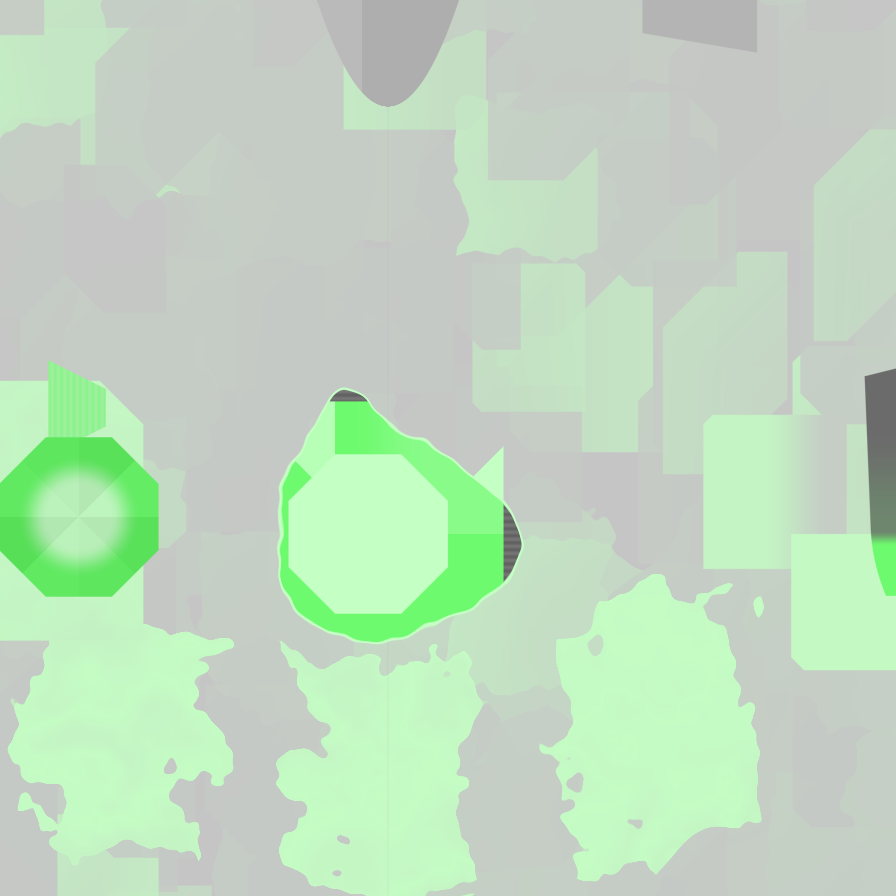
Reproduce this background procedurally as a WebGL 1 fragment shader.

```glsl
precision highp float;
// Pale green torn shards over grey, with two faceted octagons and dark slivers.

uniform vec2 u_resolution;

const vec3 GREY = vec3(0.772, 0.768, 0.772);
const vec3 PALE = vec3(0.768, 1.0, 0.768);
const vec3 VIVID = vec3(0.43, 0.98, 0.43);
const vec3 RIM = vec3(0.37, 0.90, 0.37);
const vec3 DARK = vec3(0.42, 0.42, 0.42);
const vec2 GEM_CENTER = vec2(0.411, 0.404);
const vec2 RING_CENTER = vec2(0.088, 0.423);
const float OCTAGON_RADIUS = 0.089;
const float BRIGHT_CHANCE = 0.24;
const float PI = 3.14159265;

float hash(vec2 p) {
  return fract(sin(dot(p, vec2(127.1, 311.7))) * 43758.5);
}

vec2 gradientAt(vec2 cell) {
  float a = 2.0 * PI * hash(cell);
  return vec2(cos(a), sin(a));
}

float gradientNoise(vec2 p) {
  vec2 i = floor(p), f = fract(p);
  vec2 u = f * f * (3.0 - 2.0 * f), e = vec2(1.0, 0.0);
  float low = mix(dot(gradientAt(i), f), dot(gradientAt(i + e), f - e), u.x);
  float high = mix(dot(gradientAt(i + e.yx), f - e.yx),
                   dot(gradientAt(i + 1.0), f - 1.0), u.x);
  return mix(low, high, u.y);
}

float fill(float d) {
  float px = 0.8 / u_resolution.y;
  return 1.0 - smoothstep(-px, px, d);
}

float octagon(vec2 p) {
  vec2 q = abs(p);
  return max(max(q.x, q.y), (q.x + q.y) * 0.7071) - OCTAGON_RADIUS;
}

// Box whose two opposite corners are cut along a diagonal.
float cutBox(vec2 p, vec2 size, float side, float cut) {
  vec2 q = abs(p) - size;
  return max(max(q.x, q.y), abs(p.x + side * p.y) * 0.7071 - cut);
}

vec2 tear(vec2 p, float amount) {
  vec2 n = vec2(gradientNoise(p * 14.0), gradientNoise(p * 17.0 + 9.0));
  return p + amount * (n + 0.3 * gradientNoise(p * 55.0));
}

// Overlapping shards, one per cell, each with a folded gradient.
float scatterShards(vec2 p, float cells, float seed, float tint) {
  vec2 torn = tear(p, 0.035);
  for (int j = -1; j <= 1; j++) {
    for (int i = -1; i <= 1; i++) {
      vec2 cell = floor(p * cells) + vec2(float(i), float(j));
      vec2 key = cell + seed;
      vec2 jitter = vec2(hash(key), hash(key + 31.7));
      float shape = hash(key + 57.3), glow = hash(key + 83.9);
      vec2 q = mix(p, torn, step(0.62, shape)) * cells - cell - 0.2 - 0.6 * jitter;
      float side = glow * 9.0 - floor(glow * 9.0) < 0.5 ? -1.0 : 1.0;
      vec2 size = vec2(0.36 + 0.26 * shape, 0.48 + 0.38 * jitter.x);
      float d = cutBox(q, size, side, 0.42 + 0.4 * jitter.y) / cells;
      float bright = step(1.0 - BRIGHT_CHANCE, glow);
      float level = mix(0.02 + 0.2 * shape, 0.4 + 0.42 * jitter.y, bright);
      float fold = max(q.x * side, 0.7 * (q.y - q.x));
      level *= 0.75 + 0.4 * clamp(fold + 0.2, 0.0, 1.0);
      tint = mix(tint, level, 0.82 * fill(d));
    }
  }
  return tint;
}

// Large bright shards along the bottom, and plates at both sides.
float brightMasses(vec2 p, float tint) {
  vec2 torn = tear(p, 0.085);
  float crease = abs(gradientNoise(torn * 9.0));
  for (int k = 0; k < 3; k++) {
    float n = float(k);
    vec2 q = torn - vec2(0.13 + 0.3 * n, 0.19 - 0.05 * n * (2.0 - n));
    float d = cutBox(q, vec2(0.095, 0.145), n - 1.0 < 0.5 ? 1.0 : -1.0, 0.13);
    tint = mix(tint, 0.95 - 0.3 * crease, fill(d));
  }
  float left = cutBox(p - vec2(0.03, 0.43), vec2(0.13, 0.145), 1.0, 0.16);
  tint = mix(tint, 0.86 - 0.2 * crease, fill(left));
  float fade = smoothstep(0.93, 0.85, p.x);
  float right = cutBox(p - vec2(0.865, 0.451), vec2(0.08, 0.086), -1.0, 0.11);
  tint = mix(tint, 0.15 + 0.65 * fade, fill(right));
  float corner = cutBox(p - vec2(0.96, 0.328), vec2(0.077, 0.076), 1.0, 0.098);
  return mix(tint, 0.9, fill(corner));
}

vec3 darkSlivers(vec2 p, vec3 col) {
  float bowl = abs(p.x - 0.433) - 0.23 * sqrt(max(p.y - 0.881, 0.0));
  col = mix(col, GREY * (p.x < 0.404 ? 0.95 : 0.89), fill(bowl));
  float ledge = max(abs(p.x - 0.781) - 0.064, 0.963 - 0.17 * (p.x - 0.717) - p.y);
  col = mix(col, GREY * 0.92, fill(ledge));
  float edge = 0.965 + 0.04 * (0.58 - p.y) + 2.5 * pow(max(0.41 - p.y, 0.0), 2.0);
  float slab = max(edge - p.x, max(p.y - 0.58 - 0.25 * (p.x - 0.965), 0.335 - p.y));
  vec3 shade = mix(DARK, vec3(0.43, 0.52, 0.43), smoothstep(0.52, 0.42, p.y));
  return mix(col, mix(VIVID, shade, smoothstep(0.39, 0.408, p.y)), fill(slab));
}

vec3 ringOctagon(vec2 p, vec3 col) {
  float hatch = 0.5 + 0.5 * sin(p.x * 900.0);
  float panel = max(abs(p.x + 0.002) - 0.032, abs(p.y - 0.122) - 0.036 + 0.5 * p.x);
  col = mix(col, mix(PALE * 0.92, VIVID, 0.3 + 0.3 * hatch), fill(panel));
  float facet = cos(floor(atan(p.y, p.x) * 4.0 / PI) * 2.4);
  vec3 face = mix(vec3(0.72, 0.93, 0.72), RIM, smoothstep(0.035, 0.068, length(p)));
  return mix(col, face + 0.025 * facet, fill(octagon(p)));
}

vec3 collaredOctagon(vec2 p, vec3 col) {
  float a = atan(p.y, p.x);
  float reach = 0.118 + 0.045 * exp(-pow((a - 1.74) / 0.26, 2.0))
    + 0.05 * exp(-pow((a + 0.1) / 0.55, 2.0))
    - 0.022 * exp(-pow((abs(a) - PI) / 0.5, 2.0))
    + 0.008 * gradientNoise(p * 40.0);
  float collar = length(p) - reach;
  float spike = max(max(p.x - 0.151, 0.036 - p.y), p.y - p.x + 0.053);
  col = mix(col, PALE, fill(min(collar - 0.003, spike)));
  // Straight panels face the axes; slanted panels are split by pale wedges.
  float slanted = step(0.037, min(abs(p.x), abs(p.y)));
  float wedge = slanted * step(0.0, p.y) * fill(abs(p.x) - abs(p.y));
  vec3 panel = mix(VIVID, PALE, 0.3 * smoothstep(-0.02, 0.06, p.x) * step(0.0, p.y));
  panel = mix(panel, PALE, 0.85 * wedge * step(p.x, 0.0));
  float tip = max(p.x - 0.151, p.y - 0.148);
  float stripes = 0.04 * sin(p.y * 800.0);
  panel = mix(panel, DARK + stripes, 1.0 - fill(tip));
  col = mix(col, panel, fill(collar));
  return mix(col, PALE, fill(octagon(p)));
}

void main() {
  vec2 p = gl_FragCoord.xy / u_resolution.y;
  float tint = scatterShards(p, 4.0, 3.0, 0.03);
  tint = scatterShards(p + 0.07, 6.5, 41.0, tint * 0.9);
  tint = brightMasses(p, tint);
  vec3 col = darkSlivers(p, mix(GREY, PALE, tint));
  col = ringOctagon(p - RING_CENTER, col);
  col = collaredOctagon(p - GEM_CENTER, col);
  gl_FragColor = vec4(col, 1.0);
}
```
